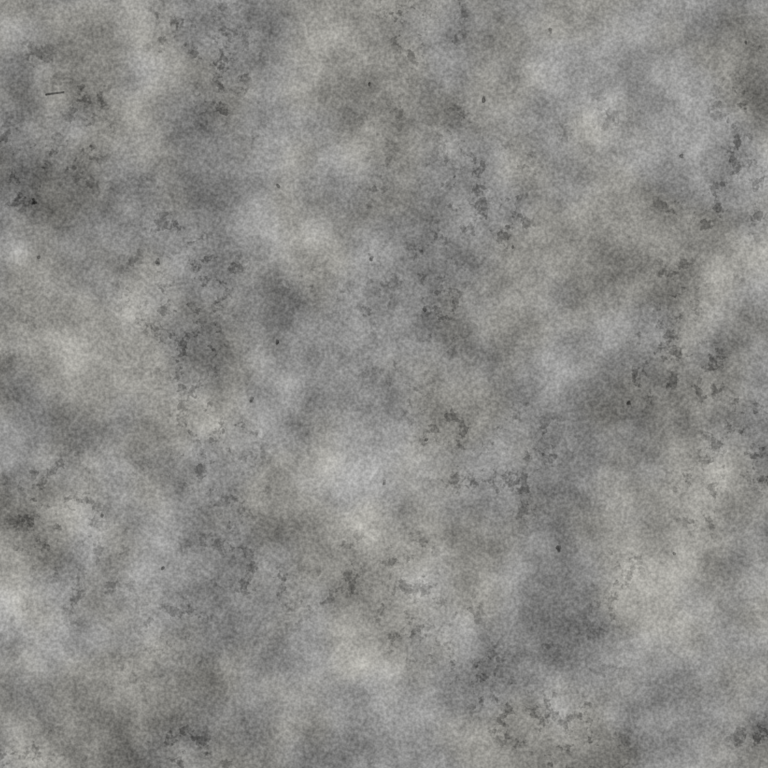
Reproduce this texture procedurally as a Shadertoy shader.

```glsl
const float BASE_TONE = 0.546;
const float CLOUD_SCALE = 3.6;
const float CLOUD_DEPTH = 0.165;
const float MOTTLE_SCALE = 11.0;
const float MOTTLE_DEPTH = 0.125;
const float GRAIN_SCALE = 210.0;
const float GRAIN_DEPTH = 0.10;
const float STAIN_SCALE = 36.0;
const float STAIN_DEPTH = 0.13;
const float PIT_CELLS = 13.0;
const float PIT_CHANCE = 0.14;
const float PIT_RADIUS = 0.0036;
const float PIT_DEPTH = 0.20;
const float SCRATCH_CELLS = 4.0;
const float SCRATCH_CHANCE = 0.13;
const float SCRATCH_LENGTH = 0.011;
const float SCRATCH_WIDTH = 0.0013;
const float SCRATCH_DEPTH = 0.26;
const vec3 WARM_TINT = vec3(1.010, 1.002, 0.968);
const vec3 COOL_TINT = vec3(1.000, 1.000, 0.994);
const mat2 OCTAVE_TURN = mat2(0.8, 0.6, -0.6, 0.8);

vec2 hash2(vec2 p) {
    vec3 q = fract(vec3(p.xyx) * vec3(0.1031, 0.1030, 0.0973));
    q += dot(q, q.yzx + 33.33);
    return fract((q.xx + q.yz) * q.zy);
}

vec2 gradient(vec2 cell) {
    float angle = 6.28318 * hash2(cell).x;
    return vec2(cos(angle), sin(angle));
}

float gradientNoise(vec2 p) {
    vec2 i = floor(p), f = fract(p);
    vec2 w = f * f * f * (f * (f * 6.0 - 15.0) + 10.0);
    vec2 e = vec2(1.0, 0.0);
    float a = dot(gradient(i), f);
    float b = dot(gradient(i + e.xy), f - e.xy);
    float c = dot(gradient(i + e.yx), f - e.yx);
    float d = dot(gradient(i + e.xx), f - e.xx);
    return mix(mix(a, b, w.x), mix(c, d, w.x), w.y);
}

float fbm(vec2 p, int octaves, float gain) {
    float sum = 0.0, amplitude = 1.0;
    for (int i = 0; i < octaves; i++) {
        sum += amplitude * gradientNoise(p);
        p = OCTAVE_TURN * p * 2.03 + 17.3;
        amplitude *= gain;
    }
    return sum;
}

// Small ragged holes, at most one per cell
float pits(vec2 p, float blur) {
    vec2 cell = floor(p * PIT_CELLS);
    vec2 traits = hash2(cell + 71.0);
    vec2 center = (cell + mix(vec2(0.15), vec2(0.85), hash2(cell + 9.0))) / PIT_CELLS;
    float radius = PIT_RADIUS * mix(0.4, 1.0, traits.y);
    float ragged = 0.5 * radius * gradientNoise(p * 220.0);
    float dist = length((p - center) * vec2(1.0, 0.8)) + 2.0 * ragged;
    return step(traits.x, PIT_CHANCE) * (1.0 - smoothstep(radius * 0.3, radius + blur, dist));
}

// Rare short strokes, nearly level
float scratches(vec2 p, float blur) {
    vec2 cell = floor(p * SCRATCH_CELLS);
    vec2 traits = hash2(cell + 133.0);
    vec2 center = (cell + mix(vec2(0.2), vec2(0.8), hash2(cell + 27.0))) / SCRATCH_CELLS;
    vec2 q = p - center;
    q.y += q.x * (traits.y - 0.5) * 0.3;
    q.x -= clamp(q.x, -SCRATCH_LENGTH, SCRATCH_LENGTH);
    return step(traits.x, SCRATCH_CHANCE) * (1.0 - smoothstep(0.0, SCRATCH_WIDTH + blur, length(q)));
}

void mainImage(out vec4 fragColor, in vec2 fragCoord) {
    vec2 p = fragCoord / iResolution.y;
    float blur = 1.0 / iResolution.y;

    // Broad clouds, mottling and fine grain
    float clouds = fbm(p * CLOUD_SCALE + 5.7, 3, 0.5);
    float mottle = fbm(p * MOTTLE_SCALE + 31.4, 5, 0.72);
    float grain = gradientNoise(OCTAVE_TURN * p * GRAIN_SCALE + 3.1);
    grain += 0.5 * gradientNoise(p * GRAIN_SCALE * 1.7 + 50.2);

    // Crumbly dark stains gathered in loose patches
    float patches = smoothstep(-0.15, 0.35, fbm(p * 6.0 + 83.0, 2, 0.6) - 0.3 * clouds);
    float stains = patches * smoothstep(0.12, 0.62, fbm(p * STAIN_SCALE + 47.0, 4, 0.7));

    float tone = BASE_TONE + CLOUD_DEPTH * clouds + MOTTLE_DEPTH * mottle + GRAIN_DEPTH * grain;
    tone -= STAIN_DEPTH * stains;
    tone -= PIT_DEPTH * pits(p, blur) + SCRATCH_DEPTH * scratches(p, blur);

    // Faint drift between warm and neutral grey
    float warmth = smoothstep(-0.3, 0.3, fbm(p * 5.0 + 120.0, 3, 0.6));
    fragColor = vec4(clamp(tone * mix(COOL_TINT, WARM_TINT, warmth), 0.0, 1.0), 1.0);
}
```
